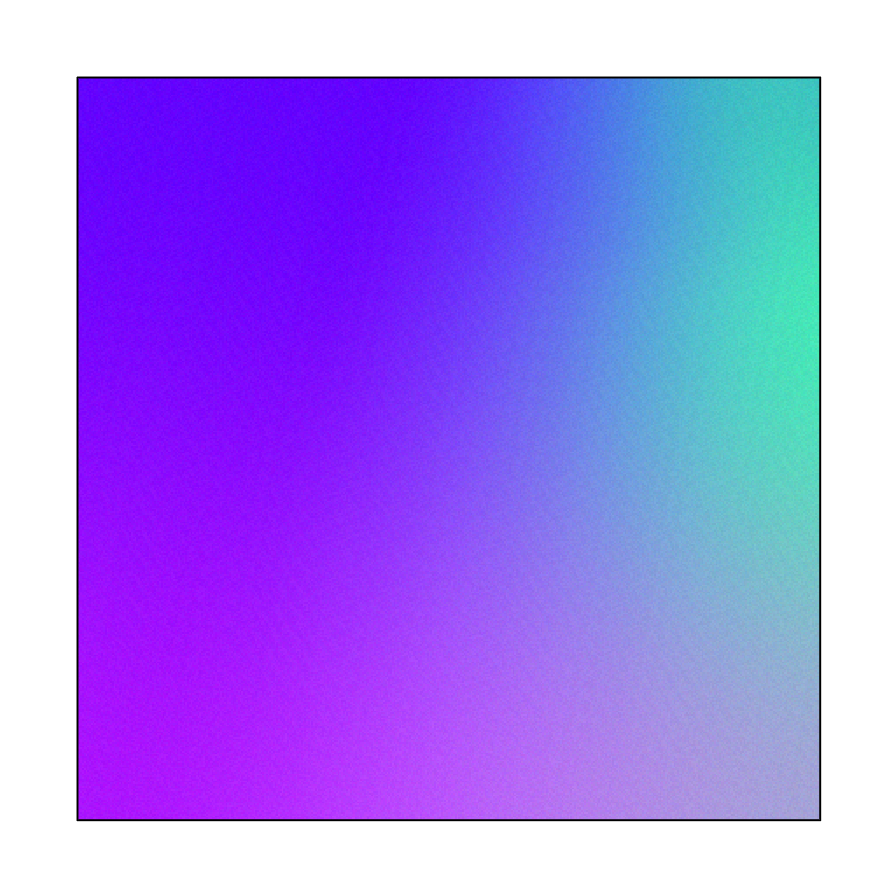
Reproduce this background procedurally as a WebGL 1 fragment shader.

```glsl
precision highp float;

uniform vec2 u_resolution;

// Panel geometry, in canvas units
const vec2 PANEL_CENTER = vec2(0.501, 0.499);
const float PANEL_HALF = 0.4145;
const float BORDER_HALF = 0.0011;

// Palette
const vec3 PAPER = vec3(1.0);
const vec3 INK = vec3(0.0);
const vec3 INDIGO = vec3(0.39, 0.01, 1.0);
const vec3 VIOLET = vec3(0.67, 0.08, 1.0);
const vec3 TEAL = vec3(0.24, 0.77, 0.75);
const vec3 MINT = vec3(0.27, 0.92, 0.71);
const vec3 LAVENDER = vec3(0.64, 0.64, 0.84);
const vec3 BLEND_GLOW_TOP = vec3(0.0, 0.0, 0.28);
const vec3 BLEND_GLOW_BOTTOM = vec3(0.28, 0.0, 0.24);

// Vertical position of the mint highlight, within the panel
const float MINT_HEIGHT = 0.68;

// Grain
const float GRAIN_CELLS = 512.0;
const float GRAIN_AMOUNT = 0.06;

float hash(vec2 p) {
  return fract(sin(dot(p, vec2(12.9898, 78.233))) * 43758.5);
}

float boxDistance(vec2 p, float halfSize) {
  vec2 d = abs(p) - halfSize;
  return length(max(d, 0.0)) + min(max(d.x, d.y), 0.0);
}

// Two vertical ramps joined by a slanted horizontal blend
vec3 meshGradient(vec2 q) {
  vec3 left = mix(VIOLET, INDIGO, smoothstep(0.0, 1.0, q.y));
  vec3 right = mix(LAVENDER, MINT, smoothstep(0.0, MINT_HEIGHT, q.y));
  right = mix(right, TEAL, smoothstep(MINT_HEIGHT, 1.0, q.y));

  float blendStart = 0.42 * q.y;
  float blendEnd = 1.05 - 0.1 * smoothstep(0.75, 1.0, q.y);
  float blend = smoothstep(blendStart, blendEnd, q.x);

  // Keep the overlap luminous
  vec3 glow = mix(BLEND_GLOW_BOTTOM, BLEND_GLOW_TOP, q.y);
  return mix(left, right, blend) + glow * blend * (1.0 - blend);
}

vec3 grain(vec2 uv) {
  vec2 cell = floor(uv * GRAIN_CELLS);
  vec3 noise = vec3(hash(cell), hash(cell + 17.3), hash(cell + 41.7));
  return (noise - 0.5) * GRAIN_AMOUNT;
}

void main() {
  float side = min(u_resolution.x, u_resolution.y);
  float pixel = 1.0 / side;
  vec2 uv = (gl_FragCoord.xy - 0.5 * u_resolution) / side + 0.5;

  vec2 p = uv - PANEL_CENTER;
  vec2 q = clamp(p / (2.0 * PANEL_HALF) + 0.5, 0.0, 1.0);
  float edge = boxDistance(p, PANEL_HALF);

  // Panel on paper
  vec3 panel = meshGradient(q) + grain(uv);
  float outside = smoothstep(-0.5 * pixel, 0.5 * pixel, edge);
  vec3 color = mix(panel, PAPER, outside);

  // Thin outline
  float line = 1.0 - smoothstep(-0.5 * pixel, 0.5 * pixel, abs(edge) - BORDER_HALF);
  color = mix(color, INK, line);

  gl_FragColor = vec4(clamp(color, 0.0, 1.0), 1.0);
}
```
